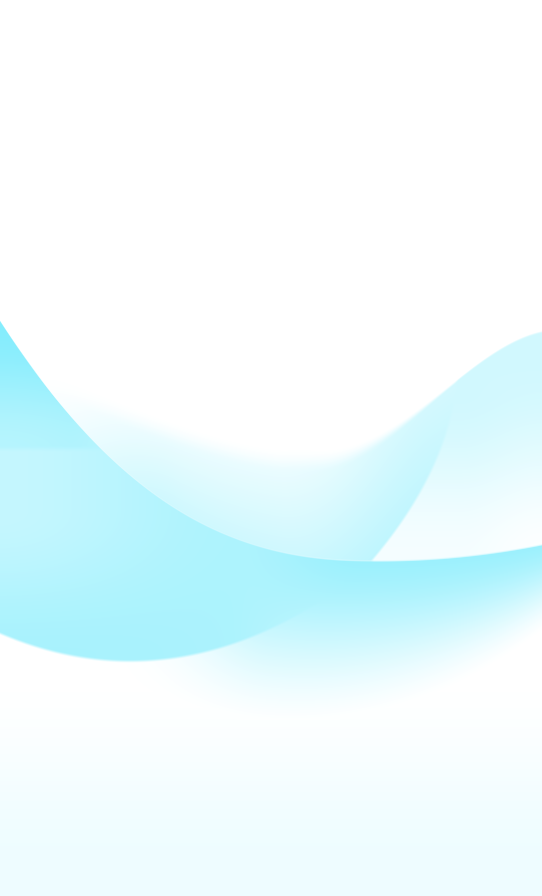
A Shadertoy shader for this background:

```glsl
// Translucent aqua ribbons folding across a white field, over a pale tinted floor.

// Soft step that is 1 where d is positive, with the given half width
float side(float d, float halfWidth) {
    return smoothstep(-halfWidth, halfWidth, d);
}

// Upper edge of the main ribbon: steep on the left, nearly level on the right
float ribbonTop(float x) {
    return 0.374 + 0.642 * pow(max(0.7 - x, 0.0), 2.45)
                 + 0.2 * pow(max(x - 0.7, 0.0), 2.0);
}

float ribbonBottom(float x) {
    return 0.262 + 0.54 * (x - 0.24) * (x - 0.24);
}

// Upper edge of the pale veil: a shallow valley rising to a crest at the right
float veilTop(float x) {
    return 0.486 + 0.295 * pow(max(0.52 - x, 0.0), 1.42)
                 + 0.145 * smoothstep(0.59, 1.03, x);
}

// Lower limit of the glow that hangs under the ribbon
float glowBottom(float x) {
    return 0.19 + 0.48 * (x - 0.53) * (x - 0.53);
}

// Horizontal position of the fold between the veil and the right panel
float foldX(float y) {
    float h = clamp(y - 0.375, 0.0, 0.225);
    return 0.687 + 1.4 * h - 3.1 * h * h;
}

void mainImage(out vec4 fragColor, in vec2 fragCoord) {
    vec2 uv = fragCoord / iResolution.xy;
    float x = uv.x, y = uv.y;
    float edge = max(1.0 / iResolution.y, 0.0015);

    float top = ribbonTop(x);
    float crest = veilTop(x);
    float underTop = side(top - y, edge);

    // Pale floor
    float tint = 0.068 * (1.0 - smoothstep(0.03, 0.25, y));

    // Glow under the ribbon, strongest along its upper edge
    float low = glowBottom(x);
    float rise = clamp((y - low) / max(top - low, 0.01), 0.0, 1.0);
    float glow = 0.39 * mix(rise, rise * rise * (3.0 - 2.0 * rise), 0.5);
    glow *= smoothstep(0.18, 0.5, x);
    tint = mix(tint, max(glow, tint * (1.0 - rise)), underTop);

    // Main ribbon, deeper at its lower left and toward the middle
    float leftward = 1.0 - smoothstep(0.0, 0.5, x);
    float body = 0.23 + 0.09 * smoothstep(0.0, 0.45, x)
               + 0.11 * leftward * (1.0 - smoothstep(0.27, 0.43, y));
    // Darker wedge at the upper left
    body += side(y - 0.499, 0.004) * (1.0 - smoothstep(0.12, 0.24, x))
          * (0.06 + 0.19 * smoothstep(0.5, 0.64, y));
    float bodyMask = underTop * side(y - ribbonBottom(x), edge * 1.5)
                   * (1.0 - smoothstep(0.42, 0.67, x));
    tint = mix(tint, body, bodyMask);

    // Veil above the ribbon: soft crest on the left, crisp on the right
    float depth = clamp((crest - y) / max(crest - top, 0.01), 0.0, 1.0);
    float veil = mix(0.07, 0.19, depth) * smoothstep(0.05, 0.32, x)
               + 0.1 * smoothstep(0.52, 0.8, x);
    float crestWidth = mix(0.014, 0.002, smoothstep(0.55, 0.85, x));
    float veilMask = (1.0 - underTop) * side(crest - y, crestWidth);
    tint = mix(tint, veil, veilMask);

    // Right panel beyond the fold, fading to near white at its foot
    float panel = mix(0.04, 0.18, smoothstep(0.38, 0.56, y))
                - 0.03 * smoothstep(0.85, 1.0, x) * (1.0 - smoothstep(0.5, 0.6, y));
    tint = mix(tint, panel, veilMask * side(x - foldX(y), 0.004));

    // Aqua absorbs mostly red light
    fragColor = vec4(1.0 - tint * vec3(1.0, 0.15, 0.02), 1.0);
}
```
